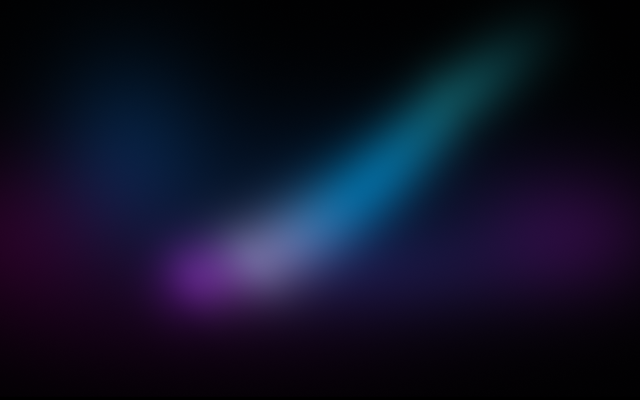
A WebGL 2 fragment shader for this background:

```glsl
#version 300 es
precision highp float;

uniform vec2 u_resolution;
out vec4 fragColor;

// Soft elliptical glow, 1 at its centre
float glow(vec2 p, vec2 center, vec2 radius) {
    vec2 q = (p - center) / radius;
    return exp(-dot(q, q));
}

// Wide, dim clouds of blue, violet and magenta
vec3 backdrop(vec2 p) {
    vec3 color = vec3(0.004, 0.004, 0.006);
    color += vec3(0.01, 0.10, 0.19) * glow(p, vec2(0.32, 0.63), vec2(0.21, 0.25));
    color += vec3(0.01, 0.07, 0.15) * glow(p, vec2(0.83, 0.49), vec2(0.50, 0.24));
    color += vec3(0.13, 0.00, 0.11) * glow(p, vec2(0.05, 0.42), vec2(0.30, 0.20));
    color += vec3(0.14, 0.02, 0.17) * glow(p, vec2(1.42, 0.42), vec2(0.25, 0.17));
    color += vec3(0.06, 0.04, 0.13) * glow(p, vec2(0.95, 0.32), vec2(0.40, 0.13));
    color += vec3(0.06, 0.00, 0.06) * glow(p, vec2(0.50, 0.20), vec2(0.60, 0.18));
    return color;
}

// Curved beam, running from a pale violet foot to a teal tip
vec3 beam(vec2 p) {
    vec2 direction = normalize(vec2(0.90, 0.67));
    vec2 offset = p - vec2(0.50, 0.28);
    float along = dot(offset, direction);
    float across = dot(offset, vec2(-direction.y, direction.x));
    across += 0.045 * sin(4.0 * clamp(along, 0.0, 0.785));

    vec3 color = mix(vec3(0.30, 0.18, 0.32), vec3(0.34, 0.33, 0.39), smoothstep(0.02, 0.18, along));
    color = mix(color, vec3(0.00, 0.32, 0.43), smoothstep(0.16, 0.48, along));
    color = mix(color, vec3(0.05, 0.28, 0.30), smoothstep(0.50, 0.82, along));

    float width = mix(0.115, 0.092, smoothstep(0.1, 0.9, along));
    float fade = smoothstep(-0.09, 0.16, along) * (1.0 - smoothstep(0.72, 1.22, along));
    return color * fade * exp(-across * across / (width * width));
}

void main() {
    vec2 p = gl_FragCoord.xy / u_resolution.y;
    p.x += 0.8 - 0.5 * u_resolution.x / u_resolution.y;

    vec3 color = backdrop(p) + beam(p);
    color += vec3(0.17, 0.04, 0.23) * glow(p, vec2(0.48, 0.30), vec2(0.10, 0.10));

    // Thin dark strip along the lower edge
    color *= smoothstep(0.006, 0.010, p.y);

    // Fine grain against banding
    float grain = fract(sin(dot(p, vec2(127.1, 311.7))) * 4375.5) - 0.5;
    fragColor = vec4(max(color + grain / 255.0, 0.0), 1.0);
}
```
